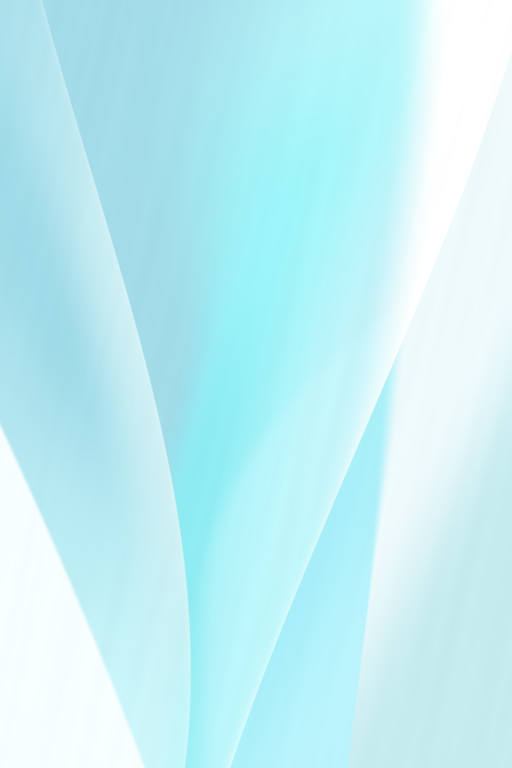
Write a Shadertoy shader that draws this background.

```glsl
// Overlapping translucent sheets in pale aqua, white and steel blue.
// Each sheet edge is a polynomial x(v), with v running from top to bottom;
// sheets are shaded by soft distances to curves and layered back to front.

#define RIM_WIDTH 0.006
#define RIM_STRENGTH 0.45
#define GLOW_REACH 0.20
#define WHITE_SOFTNESS 0.055
#define SHADE_SOFTNESS 0.10
#define STREAK_AMOUNT 0.012
#define STREAK_SCALE vec2(38.0, 3.0)

const vec3 WHITE = vec3(1.0);
const vec3 STEEL = vec3(0.64, 0.86, 0.912);
const vec3 DEEP  = vec3(0.61, 0.85, 0.905);
const vec3 AQUA  = vec3(0.72, 0.965, 0.98);
const vec3 ICE   = vec3(0.78, 0.94, 0.97);
const vec3 FROST = vec3(0.935, 0.98, 0.988);
const vec3 MIST  = vec3(0.775, 0.922, 0.937);

// Gradient noise
vec2 gradientAt(vec2 cell) {
    float h = fract(sin(dot(cell, vec2(127.1, 311.7))) * 43758.5);
    return vec2(cos(6.2832 * h), sin(6.2832 * h));
}

float gradientNoise(vec2 p) {
    vec2 i = floor(p), f = fract(p);
    vec2 s = f * f * f * (f * (f * 6.0 - 15.0) + 10.0);
    vec2 e = vec2(1.0, 0.0);
    float a = dot(gradientAt(i), f);
    float b = dot(gradientAt(i + e.xy), f - e.xy);
    float c = dot(gradientAt(i + e.yx), f - e.yx);
    float d = dot(gradientAt(i + e.xx), f - e.xx);
    return mix(mix(a, b, s.x), mix(c, d, s.x), s.y);
}

// Polynomial through the origin, evaluated as k.x*t + k.y*t^2 + k.z*t^3
float curve(float t, vec3 k) {
    return t * (k.x + t * (k.y + t * k.z));
}

float softSide(float d, float softness) {
    return smoothstep(-softness, softness, d);
}

float rim(float d) {
    return RIM_STRENGTH * exp(-abs(d) / RIM_WIDTH);
}

// Central sheet: steel to glowing ridge, then pale aqua and a white band
vec3 centralSheet(float x, float v) {
    float d = x - (0.735 + curve(v, vec3(-0.74, 0.28, 0.0)));
    float reach = mix(0.45, 0.10, smoothstep(0.0, 0.55, v));
    vec3 vivid = mix(vec3(0.62, 0.965, 0.98), vec3(0.55, 0.925, 0.95),
                     smoothstep(0.26, 0.6, v));
    vec3 glow = mix(AQUA, vivid, smoothstep(0.0, 0.28, v));
    vec3 col = mix(STEEL, glow, smoothstep(-reach, 0.0, d));
    col = mix(col, AQUA, smoothstep(0.0, GLOW_REACH, d));
    col = mix(col, ICE, smoothstep(0.12, 0.32, d) * (1.0 - smoothstep(0.5, 0.8, v)));

    // Faint diagonal crease
    float u = min(v - 0.46, 0.32);
    float crease = x - (0.665 + curve(u, vec3(-1.634, 2.51, 0.0)));
    col = mix(col, vec3(0.79, 0.975, 0.99), 0.4 * softSide(crease, 0.025));

    float band = x - (0.825 + curve(v, vec3(-0.02, -0.33, 0.0)));
    return mix(col, WHITE, softSide(band, WHITE_SOFTNESS));
}

// Right sheet: frost above a soft diagonal shade
vec3 rightSheet(float x, float v) {
    float shade = x - (1.0 - 0.76 * (v - 0.49));
    vec3 col = mix(FROST, MIST, softSide(shade, SHADE_SOFTNESS));
    return mix(col, WHITE, 0.25 * (1.0 - smoothstep(0.0, 0.25, v)));
}

// Cyan wedge with a diagonal sheen
vec3 wedge(float x, float v) {
    float sheen = softSide(x + 0.75 * v - 1.24, 0.12);
    vec3 col = mix(vec3(0.65, 0.935, 0.975), vec3(0.735, 0.955, 0.99), sheen);
    return mix(col, AQUA, 0.3 * (1.0 - smoothstep(0.45, 0.7, v)));
}

// Left sheet: blue fold, brighter toward its edge and its foot
vec3 leftSheet(float x, float v, float inside) {
    vec3 col = mix(vec3(0.67, 0.88, 0.925), vec3(0.75, 0.94, 0.963),
                   smoothstep(0.3, 0.9, v));
    float fold = (x - 0.56 * (v - 0.24)) / 0.09;
    col = mix(col, DEEP, 0.8 * exp(-fold * fold) * (1.0 - smoothstep(0.4, 0.75, v)));
    float edgeLight = 1.0 - smoothstep(0.0, 0.14, inside);
    col = mix(col, vec3(0.81, 0.94, 0.955), edgeLight * smoothstep(-0.1, 0.45, v));
    col = mix(col, vec3(0.80, 0.965, 0.98), smoothstep(0.7, 1.0, v));
    float foot = (1.0 - smoothstep(0.0, 0.06, inside)) * smoothstep(0.65, 1.0, v);
    return mix(col, AQUA, 0.6 * foot);
}

void mainImage(out vec4 fragColor, in vec2 fragCoord) {
    vec2 uv = fragCoord / iResolution.xy;
    float x = uv.x, v = 1.0 - uv.y;
    float aa = 1.0 / iResolution.x;

    // Signed horizontal distances to the sheet edges
    float leftEdge = 0.082 + curve(v, vec3(0.396, 0.236, -0.353)) - x;
    float cornerEdge = curve(v - 0.553, vec3(0.70, -0.15, 0.0)) - x;
    float centralEdge = 1.0 + curve(v - 0.065, vec3(-0.461, -0.362, 0.241)) - x;
    float wedgeEdge = 0.775 + curve(v - 0.449, vec3(-0.15, -0.045, 0.0)) - x;

    // Layers from back to front
    float wedgeBlur = mix(0.02, aa, smoothstep(0.45, 0.85, v));
    vec3 col = mix(rightSheet(x, v), wedge(x, v), softSide(wedgeEdge, wedgeBlur));
    vec3 central = mix(centralSheet(x, v), WHITE, rim(centralEdge));
    col = mix(col, central, softSide(centralEdge, aa));
    vec3 left = mix(leftSheet(x, v, leftEdge), WHITE, 0.6 * rim(leftEdge));
    col = mix(col, left, softSide(leftEdge, aa));
    vec3 corner = mix(vec3(0.965, 0.995, 1.0), WHITE, rim(cornerEdge));
    col = mix(col, corner, softSide(cornerEdge, 0.006));

    // Fine streaks along the sheets
    col += STREAK_AMOUNT * gradientNoise(vec2(x + 0.35 * v, v) * STREAK_SCALE);
    fragColor = vec4(clamp(col, 0.0, 1.0), 1.0);
}
```
